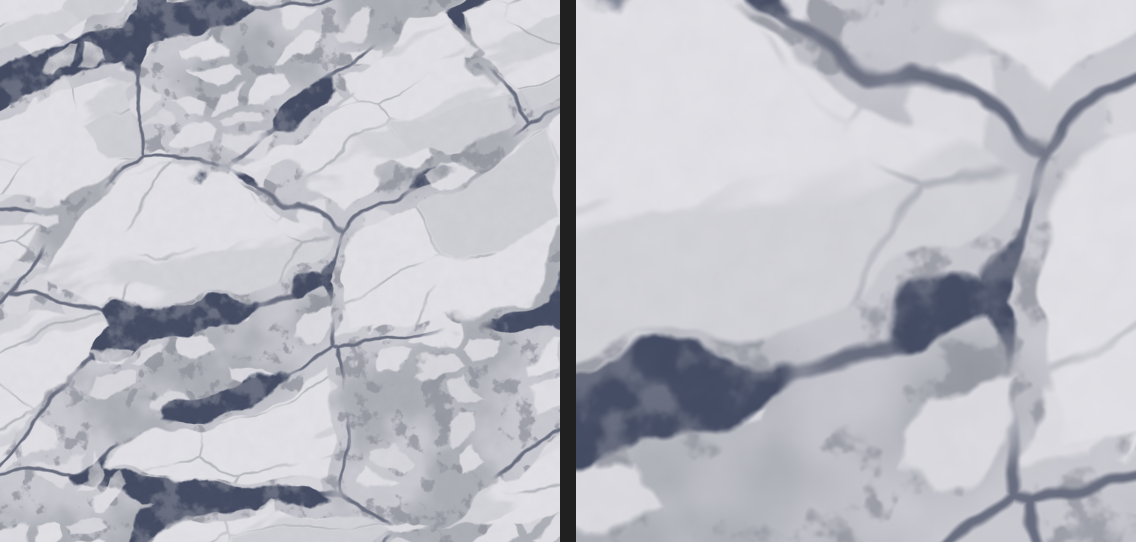
Left: the whole. Right: its middle third, enlarged.
Write a Shadertoy shader that draws this texture.

```glsl
#define TILT 0.38
#define FLOE_GRID vec2(2.1, 4.3)
#define PLATE_GRID vec2(3.7, 8.5)
#define BRASH_GRID vec2(12.0, 19.0)
#define SLUSH_CELLS 0.20
#define SLUSH_WIDTH 0.028
#define LEAD_WIDTH 0.030
#define SOFTNESS 0.003

const vec3 SNOW  = vec3(0.875, 0.873, 0.894);
const vec3 FROST = vec3(0.78, 0.78, 0.81);
const vec3 SLUSH = vec3(0.67, 0.68, 0.71);
const vec3 WET   = vec3(0.55, 0.56, 0.60);
const vec3 DEEP  = vec3(0.41, 0.43, 0.50);
const vec3 WATER = vec3(0.27, 0.30, 0.39);

vec2 hash22(vec2 p) {
    vec3 a = fract(p.xyx * vec3(0.1031, 0.1030, 0.0973));
    a += dot(a, a.yzx + 33.33);
    return fract((a.xx + a.yz) * a.zy);
}

float noise(vec2 p) {
    vec2 i = floor(p), f = fract(p);
    f = f * f * (3.0 - 2.0 * f);
    float low  = mix(hash22(i).x, hash22(i + vec2(1, 0)).x, f.x);
    float high = mix(hash22(i + vec2(0, 1)).x, hash22(i + vec2(1, 1)).x, f.x);
    return mix(low, high, f.y);
}

float fbm(vec2 p) {
    float sum = 0.0, amp = 0.533;
    for (int i = 0; i < 4; i++) {
        sum += amp * noise(p);
        p = mat2(1.6, 1.2, -1.2, 1.6) * p + 17.3;
        amp *= 0.5;
    }
    return sum;
}

// Stretched Voronoi: x = distance to border in canvas units, y = cell hash
vec2 floes(vec2 p, vec2 grid) {
    vec2 g = p * grid, cell = floor(g), f = g - cell;
    vec2 nearCell = vec2(0), nearSite = vec2(0);
    float best = 1e3;
    for (int y = -1; y <= 1; y++)
    for (int x = -1; x <= 1; x++) {
        vec2 o = vec2(x, y);
        vec2 site = o + 0.08 + 0.84 * hash22(cell + o) - f;
        float d = dot(site, site);
        if (d < best) { best = d; nearCell = o; nearSite = site; }
    }
    float border = 1e3;
    for (int y = -2; y <= 2; y++)
    for (int x = -2; x <= 2; x++) {
        vec2 o = nearCell + vec2(x, y);
        vec2 site = o + 0.08 + 0.84 * hash22(cell + o) - f;
        vec2 across = site - nearSite;
        if (dot(across, across) > 1e-4) {
            vec2 n = normalize(across);
            border = min(border, dot(0.5 * (site + nearSite), n) / length(n * grid));
        }
    }
    return vec2(border, hash22(cell + nearCell + 71.0).y);
}

// Soft step around an edge
float cover(float edge, float d) {
    return smoothstep(edge - SOFTNESS, edge + SOFTNESS, d);
}

void mainImage(out vec4 fragColor, in vec2 fragCoord) {
    vec2 p = fragCoord / iResolution.y;

    // Bend the drift direction and roughen the borders
    vec2 bend = vec2(fbm(p * 2.6 + 3.0), fbm(p * 2.6 + 41.0)) - 0.5;
    vec2 rough = vec2(fbm(p * 17.0 + 9.0), fbm(p * 17.0 + 63.0)) - 0.5;
    vec2 w = p + 0.13 * bend + 0.024 * rough;
    float c = cos(TILT), s = sin(TILT);
    vec2 q = vec2(c * w.x + s * w.y, c * w.y - s * w.x) + 5.0;

    vec2 floe = floes(q, FLOE_GRID);
    vec2 plate = floes(q + 2.7, PLATE_GRID);
    vec2 brash = floes(q + 0.02 * rough, BRASH_GRID);
    float fine = fbm(p * 38.0);
    float patches = fbm(p * 7.0 + 29.0);

    // Snowy floes with frosted plates, streaks and faint cracks
    float streak = smoothstep(0.57, 0.63, fbm(q * vec2(2.5, 12.0)));
    float frosted = max(0.75 * step(0.83, plate.y) * cover(0.003, plate.x), 0.6 * streak);
    vec3 ice = mix(SNOW, FROST, frosted);
    float hairline = 1.0 - smoothstep(0.0, 0.004, plate.x);
    ice = mix(ice, SLUSH, hairline * smoothstep(0.42, 0.62, patches) * 0.8);

    // Grey slush holding small broken pieces
    vec3 slush = mix(SLUSH, FROST, smoothstep(0.32, 0.60, patches));
    slush = mix(slush, WET, 0.7 * smoothstep(0.57, 0.72, fine));
    float piece = cover(0.005 + 0.008 * fine, brash.x);
    slush = mix(slush, mix(FROST, SNOW, brash.y), piece * step(0.48, brash.y));

    // Open leads along the floe borders, with drifting pieces
    float wet = smoothstep(0.50, 0.68, fbm(p * vec2(3.0, 4.0) + 13.0));
    float lead = LEAD_WIDTH * wet * (0.6 + 0.8 * patches);
    float gap = lead + 0.002 + SLUSH_WIDTH * smoothstep(0.38, 0.66, fbm(p * 3.5 + 57.0));
    vec3 water = mix(WATER, DEEP, smoothstep(0.42, 0.72, fine));
    water = mix(water, mix(WET, SNOW, fine), piece * step(0.82, brash.y));

    vec3 color = mix(slush, ice, cover(gap, floe.x) * step(SLUSH_CELLS, floe.y));
    float crack = 1.0 - smoothstep(0.001, 0.0055, floe.x);
    color = mix(color, DEEP, crack * smoothstep(0.40, 0.58, patches));
    float open = smoothstep(0.002, 0.008, lead) * (1.0 - cover(lead, floe.x + 0.012 * (fine - 0.5)));
    color = mix(color, water, open);

    // Soft surface grain
    color += 0.022 * (fbm(p * 75.0) - 0.5);
    fragColor = vec4(color, 1.0);
}
```
